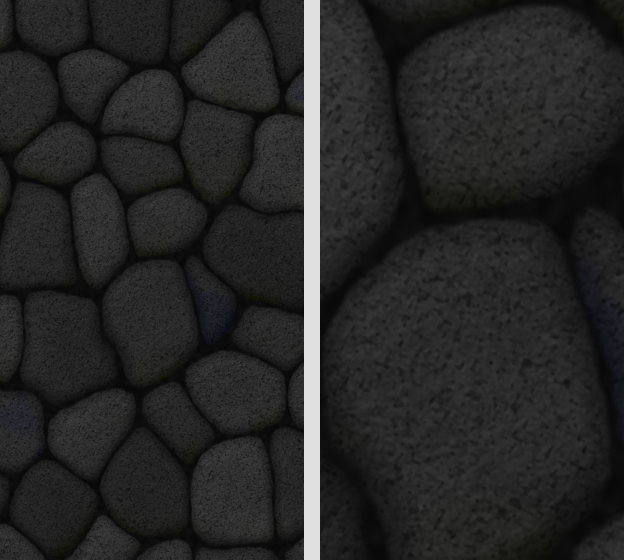
Left: the whole. Right: its middle third, enlarged.
Write a Shadertoy shader that draws this texture.

```glsl
// Dry wall of dark rounded field stones with narrow, nearly black joints.
// A weighted Voronoi diagram with softly merged edges shapes the stones;
// embossed fractal noise, pits and faint tints make the rough surface.

const vec2 STONES_PER_WIDTH = vec2(4.0, 3.7);
const vec2 LIGHT_DIR = vec2(-0.37, 0.93);
const vec3 JOINT_COLOR = vec3(0.045);
const vec3 DARK_STONE = vec3(0.120);
const vec3 PALE_STONE = vec3(0.188);
const vec3 BLUE_TINT = vec3(-0.022, -0.020, 0.010);
const vec3 OLIVE_TINT = vec3(-0.006, 0.002, -0.036);

struct Stone {
    float rim;      // rounded distance to the stone border
    vec2 outward;   // direction towards the nearest border
    vec2 id;
};

vec2 hash2(vec2 p) {
    vec3 h = fract(p.xyx * vec3(0.1031, 0.1030, 0.0973));
    h += dot(h, h.yzx + 33.33);
    return fract((h.xx + h.yz) * h.zy);
}

float noise(vec2 p) {
    vec2 cell = floor(p), f = fract(p);
    f = f * f * (3.0 - 2.0 * f);
    float low = mix(hash2(cell).x, hash2(cell + vec2(1, 0)).x, f.x);
    float high = mix(hash2(cell + vec2(0, 1)).x, hash2(cell + vec2(1, 1)).x, f.x);
    return mix(low, high, f.y);
}

vec2 turn(vec2 p, float angle) {
    float c = cos(angle), s = sin(angle);
    return mat2(c, s, -s, c) * p;
}

float roughness(vec2 p) {
    float sum = 0.0, amplitude = 0.32;
    for (int i = 0; i < 4; i++) {
        sum += amplitude * noise(p);
        p = 2.0 * turn(p, 0.62) + 7.3;
        amplitude *= 0.88;
    }
    return sum;
}

// Stone centre in xy, size weight in z; odd rows are shifted by half a cell
vec3 stoneSeed(vec2 id, float jitter, float sizeSpread) {
    vec2 offset = (hash2(id + 41.0) - 0.5) * jitter;
    offset.x += 0.5 * mod(id.y, 2.0);
    return vec3(id + 0.5 + offset, sizeSpread * hash2(id + 97.0).y);
}

float weightedDistance(vec2 p, vec3 seed) {
    vec2 d = p - seed.xy;
    return dot(d, d) - seed.z;
}

Stone findStone(vec2 p, float jitter, float sizeSpread, float sharpness) {
    vec2 base = floor(p), id = base;
    float nearest = 1e5;
    for (int y = -2; y <= 2; y++)
    for (int x = -2; x <= 2; x++) {
        vec2 cell = base + vec2(x, y);
        float d = weightedDistance(p, stoneSeed(cell, jitter, sizeSpread));
        if (d < nearest) { nearest = d; id = cell; }
    }

    // Soft minimum over all borders rounds the corners
    vec3 own = stoneSeed(id, jitter, sizeSpread);
    float total = 1e-6;
    vec2 outward = vec2(0.0);
    for (int y = -2; y <= 2; y++)
    for (int x = -2; x <= 2; x++) {
        vec2 cell = base + vec2(x, y);
        if (cell == id) continue;
        vec3 other = stoneSeed(cell, jitter, sizeSpread);
        vec2 span = other.xy - own.xy;
        float border = 0.5 * (weightedDistance(p, other) - nearest) / length(span);
        float share = exp(-sharpness * border);
        total += share;
        outward += share * normalize(span);
    }
    return Stone(-log(total) / sharpness, outward / total, id);
}

// Relative brightness of the grainy, pitted surface
float surfaceGrain(vec2 p) {
    float emboss = roughness(p * 30.0) - roughness((p + LIGHT_DIR * 0.004) * 30.0);
    float pits = smoothstep(0.60, 0.90, noise(turn(p, 0.5) * 185.0 + 5.0));
    float grit = noise(turn(p, 1.1) * 250.0) - 0.5;
    float mottle = noise(p * 9.0) - 0.5;
    return 1.04 + 0.85 * emboss - 0.30 * pits + 0.26 * grit + 0.14 * mottle;
}

void mainImage(out vec4 fragColor, in vec2 fragCoord) {
    vec2 p = fragCoord / iResolution.x;

    // Bend the outlines, then roughen them
    vec2 bend = vec2(noise(p * 7.0), noise(p * 7.0 + 31.0)) - 0.5;
    vec2 wallPos = p * STONES_PER_WIDTH + 0.22 * bend + vec2(3.2, 6.7);
    Stone stone = findStone(wallPos, 0.74, 0.30, 15.0);
    float rim = stone.rim + 0.022 * (noise(p * 48.0) - 0.5);

    // Domed shading, brighter above and darker below
    float slope = exp(-9.0 * max(rim, 0.0));
    float dome = mix(0.62, 1.0, smoothstep(0.0, 0.15, rim));
    float shade = dome * (1.0 + 0.34 * slope * dot(stone.outward, LIGHT_DIR));

    vec2 traits = hash2(stone.id + 13.0);
    vec3 color = mix(DARK_STONE, PALE_STONE, sqrt(traits.x));
    color *= shade * surfaceGrain(p);

    // Sparse blue and olive stains
    float blue = step(0.84, traits.y) * smoothstep(0.48, 0.72, noise(p * 13.0 + 60.0));
    float lowerRim = slope * smoothstep(0.0, 0.8, -stone.outward.y);
    float olive = lowerRim * smoothstep(0.52, 0.75, noise(p * 8.0 + 19.0));
    color += BLUE_TINT * blue + OLIVE_TINT * olive;

    vec3 joint = JOINT_COLOR * (0.65 + 0.7 * noise(turn(p, 0.4) * 70.0));
    color = mix(joint, color, smoothstep(0.0, 0.034, rim));
    fragColor = vec4(max(color, 0.0), 1.0);
}
```
